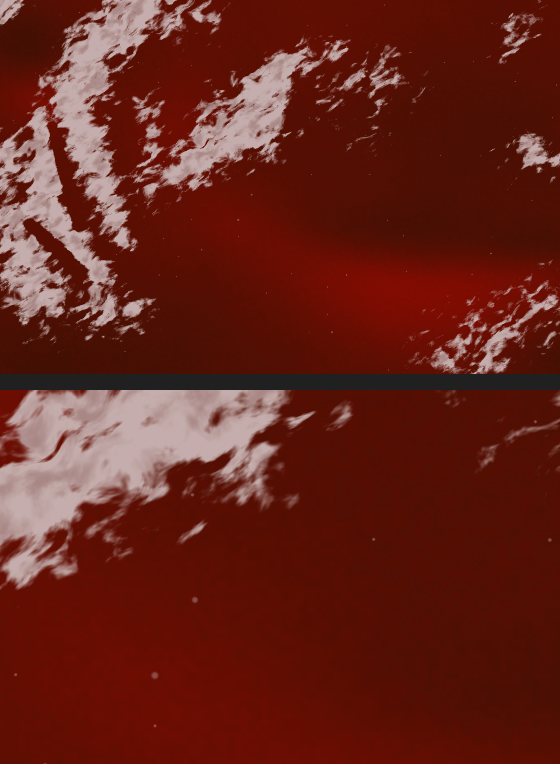
Top, the full canvas; bottom, a detail of the centre.
Write a WebGL 1 fragment shader that draws this texture.

```glsl
precision highp float;
// Glossy dark red liquid: a warm base of soft glows and shadows, overlaid with
// pale reflections. Reflections are tapered strokes whose distance field is
// broken into ragged, slanted flakes by stretched fractal noise.
uniform vec2 u_resolution;

float hash(vec2 p) {
  return fract(sin(dot(p, vec2(127.1, 311.7))) * 43758.5453);
}

float noise(vec2 p) {
  vec2 i = floor(p), f = fract(p);
  f = f * f * (3.0 - 2.0 * f);
  return mix(mix(hash(i), hash(i + vec2(1.0, 0.0)), f.x),
             mix(hash(i + vec2(0.0, 1.0)), hash(i + 1.0), f.x), f.y);
}

float fbm(vec2 p) {
  float sum = 0.0, amp = 0.53;
  for (int i = 0; i < 4; i++) {
    sum += amp * noise(p);
    p = mat2(1.7, 1.1, -1.1, 1.7) * p + 7.3;
    amp *= 0.5;
  }
  return sum;
}

// Soft elliptical spot
float spot(vec2 p, vec2 center, vec2 size) {
  vec2 d = (p - center) / size;
  return exp(-dot(d, d));
}

// Tapered stroke: 1 on its spine, 0 at its rim, negative outside
float stroke(vec2 p, vec2 a, vec2 b, float ra, float rb) {
  vec2 ab = b - a;
  float h = clamp(dot(p - a, ab) / dot(ab, ab), 0.0, 1.0);
  return 1.0 - length(p - a - ab * h) / mix(ra, rb, h);
}

// Red body of the liquid, with a bowed glowing ridge and dark folds
vec3 liquid(vec2 p) {
  float heat = 0.36;
  float v = p.y - 0.22 - 0.5 * (p.x - 1.2) * (p.x - 1.2);
  float fall = v / mix(0.17, 0.09, smoothstep(-0.04, 0.04, v));
  float along = (p.x - 1.14) / 0.42;
  heat += 0.58 * exp(-fall * fall - along * along);
  heat += 0.12 * spot(p, vec2(0.75, 0.95), vec2(0.4, 0.2));
  heat += 0.3 * spot(p, vec2(0.48, 0.66), vec2(0.12, 0.13));
  heat += 0.38 * spot(p, vec2(0.12, 0.74), vec2(0.13, 0.08));
  heat += 0.15 * spot(p, vec2(0.6, 0.42), vec2(0.2, 0.1));
  heat -= 0.16 * spot(p, vec2(1.02, 0.38), vec2(0.25, 0.08));
  heat -= 0.16 * spot(p, vec2(1.3, 0.62), vec2(0.35, 0.26));
  heat -= 0.3 * spot(p, vec2(0.06, 0.88), vec2(0.13, 0.1));
  heat -= 0.25 * spot(p, vec2(1.5, 0.34), vec2(0.18, 0.06));
  heat -= 0.24 * spot(p, vec2(0.2, 0.0), vec2(0.45, 0.2));
  heat -= 0.22 * spot(p, vec2(1.5, 0.05), vec2(0.2, 0.12));
  heat += 0.12 * (fbm(p * 6.0) - 0.5) + 0.09 * (noise(p * 170.0) - 0.5);
  return mix(vec3(0.235, 0.062, 0.012), vec3(0.53, 0.045, 0.005), clamp(heat, 0.0, 1.1));
}

// Layout of the reflections
float reflections(vec2 p) {
  // long curved band
  float f = stroke(p, vec2(0.42, 1.03), vec2(0.25, 0.86), 0.07, 0.085);
  f = max(f, stroke(p, vec2(0.25, 0.86), vec2(0.195, 0.73), 0.085, 0.085));
  f = max(f, stroke(p, vec2(0.195, 0.73), vec2(0.24, 0.58), 0.085, 0.06));
  f = max(f, stroke(p, vec2(0.24, 0.58), vec2(0.325, 0.37), 0.055, 0.035) * 0.75);
  // left branch and lower patch
  f = max(f, stroke(p, vec2(0.11, 0.69), vec2(0.12, 0.45), 0.035, 0.06));
  f = max(f, stroke(p, vec2(0.12, 0.45), vec2(0.27, 0.25), 0.06, 0.04));
  f = max(f, stroke(p, vec2(0.05, 0.4), vec2(0.1, 0.22), 0.085, 0.08) * 0.8);
  f = max(f, stroke(p, vec2(0.1, 0.62), vec2(0.0, 0.54), 0.05, 0.07) * 0.5);
  f = max(f, stroke(p, vec2(0.1, 0.18), vec2(0.36, 0.17), 0.05, 0.03) * 0.3);
  // dark channels that split them
  f -= 0.9 * smoothstep(0.0, 0.7, stroke(p, vec2(0.14, 0.66), vec2(0.21, 0.4), 0.018, 0.025));
  f -= 0.9 * smoothstep(0.0, 0.7, stroke(p, vec2(0.08, 0.4), vec2(0.21, 0.28), 0.02, 0.03));
  // central patch and its tail
  f = max(f, stroke(p, vec2(0.76, 0.83), vec2(0.66, 0.67), 0.05, 0.105));
  f = max(f, stroke(p, vec2(0.66, 0.67), vec2(0.47, 0.53), 0.105, 0.05) * 0.85);
  f = max(f, stroke(p, vec2(0.82, 0.84), vec2(0.9, 0.87), 0.04, 0.03) * 0.4);
  f = max(f, stroke(p, vec2(0.39, 0.72), vec2(0.41, 0.5), 0.025, 0.03) * 0.25);
  f = max(f, stroke(p, vec2(0.97, 0.76), vec2(1.02, 0.79), 0.05, 0.04) * 0.2);
  // corners and right edge
  f = max(f, stroke(p, vec2(-0.03, 0.95), vec2(0.05, 1.04), 0.05, 0.05));
  f = max(f, stroke(p, vec2(0.45, 0.95), vec2(0.56, 0.96), 0.04, 0.03) * 0.25);
  f = max(f, stroke(p, vec2(1.46, 0.19), vec2(1.22, 0.03), 0.045, 0.06) * 0.28);
  f = max(f, stroke(p, vec2(1.4, 0.59), vec2(1.48, 0.57), 0.04, 0.03) * 0.33);
  f = max(f, stroke(p, vec2(1.4, 0.94), vec2(1.37, 0.88), 0.03, 0.025) * 0.25);
  return max(f, -1.0);
}

// Sparse tiny glints
float glints(vec2 p) {
  vec2 cell = floor(p / 0.05);
  vec2 center = 0.2 + 0.6 * vec2(hash(cell + 3.1), hash(cell + 8.7));
  float radius = 0.0015 + 0.002 * pow(hash(cell + 5.3), 4.0);
  float d = length(p - (cell + center) * 0.05);
  return step(0.88, hash(cell)) * (1.0 - smoothstep(radius * 0.4, radius * 1.3, d));
}

void main() {
  vec2 p = gl_FragCoord.xy / u_resolution.y;
  vec2 bent = p + 0.018 * (vec2(noise(p * 26.0), noise(p * 26.0 + 50.0)) - 0.5);
  vec2 slanted = mat2(0.8, -0.6, 0.6, 0.8) * bent;
  float flakes = fbm(slanted * vec2(36.0, 72.0));
  float cover = smoothstep(0.0, 0.5, reflections(p) + 1.9 * (flakes - 0.5) + 0.02);
  // satin shading inside the reflections
  float sheen = fbm(slanted * vec2(40.0, 64.0) + 31.0);
  vec3 gloss = mix(vec3(0.66, 0.53, 0.52), vec3(0.77, 0.68, 0.675), smoothstep(0.2, 0.6, sheen));
  vec3 color = mix(liquid(p), vec3(0.63, 0.46, 0.44), 0.6 * glints(p));
  gl_FragColor = vec4(mix(color, gloss, cover), 1.0);
}
```
